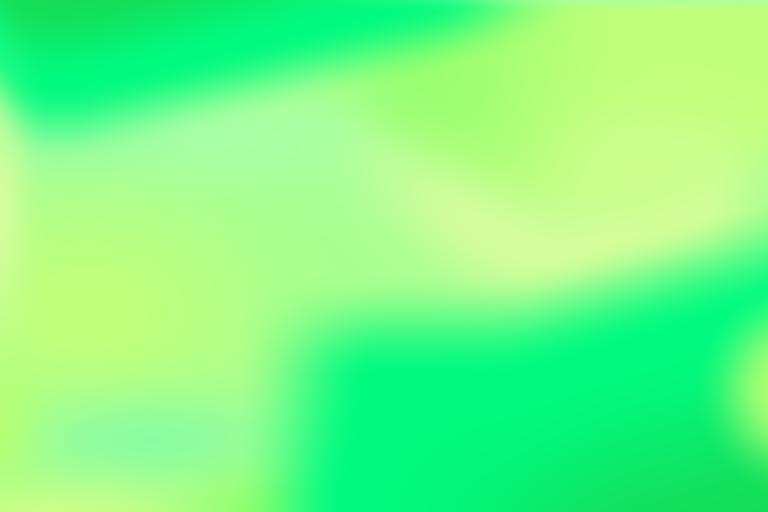
A WebGL 2 fragment shader for this background:

```glsl
#version 300 es
precision highp float;
// Soft lime and mint gradient with a green ribbon on top and a green pool at lower right.

uniform vec2 u_resolution;
out vec4 outColor;

// Canvas spans 1.5 x 1 units, origin at the lower left
const vec2 CANVAS = vec2(1.5, 1.0);

const vec3 BASE   = vec3(0.66, 1.00, 0.56);
const vec3 MINT   = vec3(0.66, 1.00, 0.65);
const vec3 AQUA   = vec3(0.55, 0.99, 0.63);
const vec3 LIME   = vec3(0.76, 1.00, 0.47);
const vec3 GRASS  = vec3(0.57, 1.00, 0.43);
const vec3 PALE   = vec3(0.83, 0.99, 0.61);
const vec3 VIVID  = vec3(0.00, 0.98, 0.50);
const vec3 DEEP   = vec3(0.08, 0.87, 0.35);

const float RIBBON_FADE = 0.14;
const float POOL_FADE   = 0.20;
const float RIDGE_WIDTH = 0.12;

// Smooth version of max(t, 0)
float softRamp(float t) {
    return 0.5 * (t + sqrt(t * t + 0.002));
}

// Elliptical gaussian glow laid over a colour
vec3 glow(vec3 under, vec2 p, vec2 centre, vec2 radius, vec3 colour) {
    vec2 d = (p - centre) / radius;
    return mix(under, colour, exp(-dot(d, d)));
}

// Heights of the curves that divide the canvas
float ridgeHeight(float x) {
    float t = x - 1.06;
    return 0.46 - 0.10 * t + 0.52 * sqrt(t * t + 0.01);
}

float ribbonHeight(float x) {
    return 0.822 + 0.245 * softRamp(x - 0.15) + 0.06 * exp(-x / 0.03);
}

float poolHeight(float x) {
    return 0.27 + 0.29 * softRamp(x - 1.0);
}

// Left side: mint band, lime glow and bottom tints
vec3 leftField(vec2 p) {
    vec3 c = BASE;
    c = glow(c, p, vec2(0.42, 0.73), vec2(0.45, 0.10), MINT);
    c = glow(c, p, vec2(0.10, 0.75), vec2(0.20, 0.08), AQUA);
    c = glow(c, p, vec2(0.17, 0.39), vec2(0.28, 0.20), LIME);
    c = glow(c, p, vec2(0.30, 0.14), vec2(0.26, 0.09), AQUA);
    c = glow(c, p, vec2(0.05, 0.00), vec2(0.35, 0.06), mix(LIME, PALE, 0.5));
    c = glow(c, p, vec2(0.00, 0.18), vec2(0.07, 0.14), mix(LIME, GRASS, 0.3));
    return glow(c, p, vec2(0.52, 0.00), vec2(0.15, 0.08), GRASS);
}

// Upper right: lime field above a pale curved ridge
vec3 addRidge(vec3 c, vec2 p) {
    float above = p.y - ridgeHeight(p.x);
    vec3 field = mix(GRASS, LIME, smoothstep(0.70, 1.32, p.x));
    c = mix(c, field, smoothstep(-0.02, 0.14, above) * smoothstep(0.55, 0.85, p.x));
    float along = smoothstep(0.58, 0.95, p.x) * (1.0 - 0.8 * smoothstep(1.36, 1.50, p.x));
    float offset = above / RIDGE_WIDTH;
    c = mix(c, PALE, along * exp(-offset * offset));
    return glow(c, p, vec2(1.25, 0.68), vec2(0.18, 0.12), mix(LIME, PALE, 0.6));
}

// Lower right: green pool, cut by a lime lobe at the right edge
vec3 addPool(vec3 c, vec2 p) {
    float edge = poolHeight(p.x);
    float top = 1.0 - smoothstep(edge - 0.01, edge + POOL_FADE, p.y);
    float side = smoothstep(0.45, 0.68 + 0.24 * max(p.y - 0.05, 0.0), p.x);
    float depth = smoothstep(0.02, 0.42, edge - p.y) * smoothstep(0.68, 1.25, p.x);
    c = mix(c, mix(VIVID, DEEP, depth), top * side);
    float lobe = length((p - vec2(1.56, 0.24)) / vec2(0.21, 0.22));
    return mix(c, mix(GRASS, LIME, 0.6), 1.0 - smoothstep(0.20, 1.0, lobe));
}

// Top left: green ribbon fading downwards
vec3 addRibbon(vec3 c, vec2 p) {
    float below = ribbonHeight(p.x) - p.y;
    float depth = smoothstep(0.01, 0.17, -below);
    float cover = 1.0 - smoothstep(-0.01, RIBBON_FADE, below);
    return mix(c, mix(VIVID, DEEP, depth), cover * (1.0 - smoothstep(0.85, 1.15, p.x)));
}

void main() {
    vec2 p = gl_FragCoord.xy / u_resolution * CANVAS;
    vec3 c = addRidge(leftField(p), p);
    c = addPool(c, p);
    c = addRibbon(c, p);
    // Pale light along the left wall and a mint rim at the top right
    c = glow(c, p, vec2(0.0, 0.59), vec2(0.05, 0.20), PALE);
    c = glow(c, p, vec2(1.30, 1.01), vec2(0.40, 0.022), MINT);
    outColor = vec4(c, 1.0);
}
```
